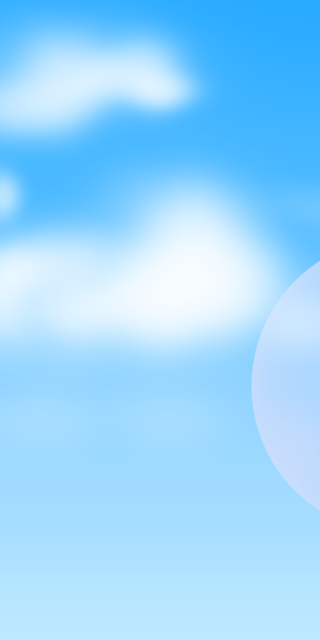
Reproduce this background procedurally as a Shadertoy shader.

```glsl
// Each puff holds its centre (xy) and radii (zw), in canvas widths
const vec4 UPPER[6] = vec4[6](
    vec4(0.20, 1.77, 0.14, 0.14), vec4(0.46, 1.78, 0.11, 0.11),
    vec4(0.50, 1.72, 0.11, 0.06), vec4(0.08, 1.67, 0.22, 0.10),
    vec4(0.00, 1.39, 0.06, 0.08), vec4(0.33, 1.75, 0.12, 0.08));
const vec4 MAIN[9] = vec4[9](
    vec4(0.60, 1.27, 0.18, 0.18), vec4(0.50, 1.07, 0.24, 0.17),
    vec4(0.73, 1.09, 0.18, 0.13), vec4(0.20, 1.18, 0.17, 0.12),
    vec4(0.00, 1.06, 0.11, 0.13), vec4(0.27, 1.03, 0.22, 0.10),
    vec4(0.04, 1.16, 0.12, 0.09), vec4(0.52, 1.09, 0.16, 0.14),
    vec4(0.63, 1.17, 0.19, 0.16));
const vec4 HAZE[8] = vec4[8](
    vec4(0.53, 0.70, 0.18, 0.10), vec4(0.13, 0.70, 0.19, 0.10),
    vec4(0.46, 1.38, 0.20, 0.10), vec4(0.05, 1.80, 0.18, 0.18),
    vec4(1.00, 1.36, 0.16, 0.07), vec4(0.92, 1.02, 0.16, 0.08),
    vec4(0.20, 0.92, 0.28, 0.10), vec4(0.30, 1.80, 0.35, 0.18));

// Layered sines that ruffle the cloud outlines
vec2 ruffle(vec2 p) {
    vec2 offset = vec2(0.0);
    float frequency = 13.0;
    for (int i = 0; i < 2; i++) {
        offset += sin(p.yx * frequency + vec2(0.7, 2.1) * float(i)) * 0.1 / frequency;
        frequency *= 1.9;
    }
    return p + offset;
}

float puff(vec2 p, vec4 shape) {
    vec2 q = (p - shape.xy) / shape.zw;
    return exp(-pow(dot(q, q), 1.2));
}

float cloudCover(vec2 p) {
    float clear = 1.0;
    for (int i = 0; i < UPPER.length(); i++) clear *= 1.0 - 0.62 * puff(p, UPPER[i]);
    for (int i = 0; i < MAIN.length(); i++) clear *= 1.0 - 0.68 * puff(p, MAIN[i]);
    for (int i = 0; i < HAZE.length(); i++) clear *= 1.0 - 0.17 * puff(p, HAZE[i]);
    return 1.0 - clear;
}

vec3 skyColor(float y) {
    vec3 sky = mix(vec3(0.74, 0.91, 1.0), vec3(0.63, 0.86, 1.0), smoothstep(0.0, 0.48, y));
    sky = mix(sky, vec3(0.54, 0.82, 1.0), smoothstep(0.42, 0.92, y));
    sky = mix(sky, vec3(0.28, 0.72, 1.0), smoothstep(0.80, 1.50, y));
    return mix(sky, vec3(0.16, 0.67, 1.0), smoothstep(1.45, 2.0, y));
}

void mainImage(out vec4 fragColor, in vec2 fragCoord) {
    vec2 p = fragCoord / iResolution.xy * vec2(1.0, 2.0);
    float pixel = 2.0 / iResolution.y;

    // Sky and clouds
    vec3 color = mix(skyColor(p.y), vec3(0.985, 0.995, 1.0), cloudCover(ruffle(p)));

    // Translucent bubble with a soft lavender rim
    float edge = length(p - vec2(1.25, 0.794)) - 0.464;
    float inside = 1.0 - smoothstep(-pixel, pixel, edge);
    float rim = exp(min(edge, 0.0) * 11.0);
    vec3 film = mix(vec3(0.68, 0.84, 1.0), vec3(0.80, 0.87, 0.99), rim);
    film = mix(film, vec3(0.84, 0.87, 0.98), 0.6 * puff(p, vec4(0.90, 0.58, 0.16, 0.16)));
    film = mix(film, vec3(0.87, 0.94, 1.0), 0.75 * puff(p, vec4(0.95, 0.99, 0.16, 0.10)));
    color = mix(color, film, inside * 0.85);

    fragColor = vec4(color, 1.0);
}
```
